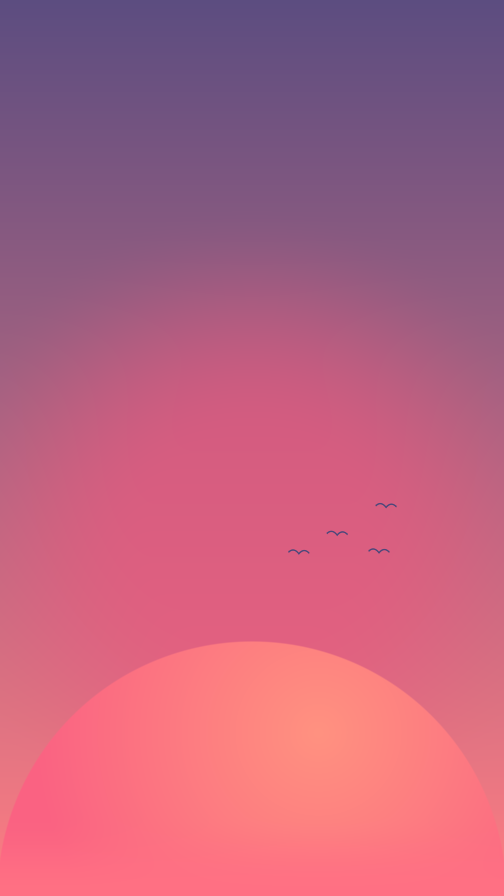
Give the GLSL for this background, as a WebGL 1 fragment shader.

```glsl
precision highp float;
// Dusk sky with a soft pink glow, a large rising sun and four small birds.

uniform vec2 u_resolution;

#define SUN_CENTER vec2(0.5, 0.0)
#define SUN_RADIUS 0.505
#define SUN_FOCUS vec2(0.632, 0.324)
#define GLOW_CENTER vec2(0.5, 0.713)
#define GLOW_INNER 0.20
#define GLOW_OUTER 0.66
#define GLOW_STRENGTH 0.65
#define BIRD_COUNT 4
#define WING_SPAN 0.0195
#define WING_STROKE 0.0014

const vec3 SKY_TOP = vec3(0.36, 0.30, 0.50);
const vec3 SKY_BOTTOM = vec3(1.00, 0.49, 0.51);
const vec3 GLOW_COLOR = vec3(0.92, 0.345, 0.50);
const vec3 SUN_LIGHT = vec3(1.00, 0.57, 0.50);
const vec3 SUN_PINK = vec3(0.98, 0.385, 0.51);
const vec3 SUN_BASE = vec3(1.00, 0.44, 0.515);
const vec3 BIRD_COLOR = vec3(0.30, 0.28, 0.48);

// Vertical gradient warmed by a round glow
vec3 skyColor(vec2 p, float height) {
    vec3 color = mix(SKY_BOTTOM, SKY_TOP, height);
    float glow = 1.0 - smoothstep(GLOW_INNER, GLOW_OUTER, distance(p, GLOW_CENTER));
    return mix(color, GLOW_COLOR, GLOW_STRENGTH * glow);
}

// Off-centre radial gradient with a lighter base
vec3 sunColor(vec2 p) {
    float falloff = clamp(distance(p, SUN_FOCUS) / 0.56, 0.0, 1.0);
    vec3 color = mix(SUN_LIGHT, SUN_PINK, falloff);
    return mix(SUN_BASE, color, smoothstep(0.0, 0.16, p.y));
}

// Three birds climb along a curve; the last one drops below it
vec2 birdPosition(float i) {
    vec2 climb = vec2(0.593, 0.679) + i * vec2(0.0655, 0.028) + i * i * vec2(0.0105, 0.009);
    return climb - max(i - 2.0, 0.0) * vec2(0.132, 0.163);
}

// Approximate distance to two arched wings meeting in a dip
float birdDistance(vec2 q) {
    q.y += 0.05 * q.x;
    float u = min(abs(q.x) / WING_SPAN, 1.0);
    float arch = u * (0.0242 - 0.0212 * u);
    float slope = (0.0242 - 0.0424 * u) / WING_SPAN;
    float rise = (q.y - arch) / sqrt(1.0 + slope * slope);
    return length(vec2(max(abs(q.x) - WING_SPAN, 0.0), rise));
}

void main() {
    vec2 p = gl_FragCoord.xy / u_resolution.x;
    float pixel = 1.0 / u_resolution.x;

    vec3 color = skyColor(p, gl_FragCoord.y / u_resolution.y);

    // Sun disc
    float sunEdge = distance(p, SUN_CENTER) - SUN_RADIUS;
    color = mix(color, sunColor(p), 1.0 - smoothstep(-pixel, pixel, sunEdge));

    // Birds
    for (int i = 0; i < BIRD_COUNT; i++) {
        float edge = birdDistance(p - birdPosition(float(i))) - WING_STROKE;
        color = mix(color, BIRD_COLOR, 1.0 - smoothstep(-0.6 * pixel, 0.6 * pixel, edge));
    }

    gl_FragColor = vec4(color, 1.0);
}
```
